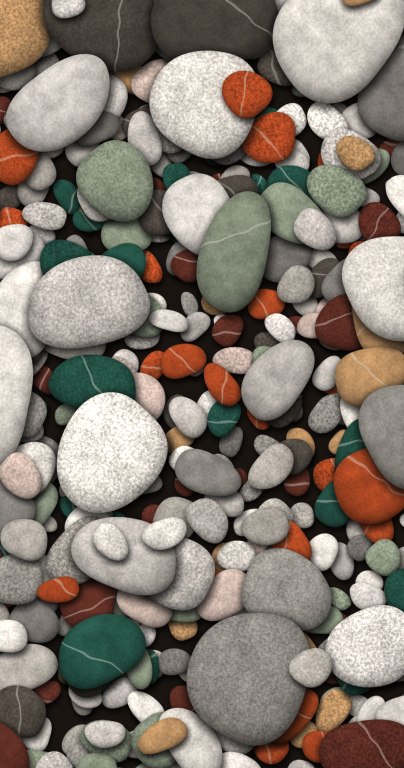
A Shadertoy shader for this texture:

```glsl
// Draws a bed of smooth, overlapping beach pebbles in soft light from above.

const int LAYERS = 6;
const vec3 GAP_COLOUR = vec3(0.10, 0.08, 0.065);
const vec2 SHADOW_OFFSET = vec2(0.003, -0.009);

// Stone colours, ordered from pale to dark and vivid
const vec3 STONES[13] = vec3[13](
    vec3(0.96, 0.93, 0.89), vec3(0.90, 0.87, 0.84), vec3(0.80, 0.77, 0.74),
    vec3(0.87, 0.77, 0.72), vec3(0.74, 0.71, 0.67), vec3(0.62, 0.60, 0.57),
    vec3(0.50, 0.48, 0.46), vec3(0.57, 0.61, 0.52), vec3(0.78, 0.60, 0.41),
    vec3(0.33, 0.30, 0.27), vec3(0.15, 0.33, 0.28), vec3(0.39, 0.19, 0.15),
    vec3(0.72, 0.30, 0.15));

vec3 hash3(vec2 p) {
    vec3 q = fract(vec3(p.xyx) * vec3(0.1031, 0.1030, 0.0973));
    q += dot(q, q.yxz + 33.33);
    return fract((q.xxy + q.yzz) * q.zyx);
}

mat2 rotation(float angle) {
    float c = cos(angle), s = sin(angle);
    return mat2(c, s, -s, c);
}

float gradientDot(vec2 cell, vec2 offset) {
    float angle = 6.2832 * hash3(cell).x;
    return dot(vec2(cos(angle), sin(angle)), offset);
}

float gradientNoise(vec2 p) {
    vec2 i = floor(p), f = fract(p);
    vec2 u = f * f * f * (f * (f * 6.0 - 15.0) + 10.0);
    vec2 e = vec2(0.0, 1.0);
    float low = mix(gradientDot(i, f), gradientDot(i + e.yx, f - e.yx), u.x);
    float high = mix(gradientDot(i + e.xy, f - e.xy), gradientDot(i + e.yy, f - e.yy), u.x);
    return mix(low, high, u.y);
}

// Rounded, slightly lopsided ellipse: x = relative radius, y = radial distance
vec2 pebbleField(vec2 p, vec2 radii, float phase) {
    p += 1e-5;
    vec2 e = p / radii;
    float theta = atan(e.y, e.x);
    float roundness = 2.25;
    float q = pow(dot(pow(abs(e), vec2(roundness)), vec2(1.0)), 1.0 / roundness);
    q /= 1.0 + 0.05 * sin(2.0 * theta + phase) + 0.045 * sin(3.0 * theta + 2.0 * phase);
    return vec2(q, length(p) * (1.0 - 1.0 / q));
}

// Mineral grain, blotches and an occasional pale vein
vec3 stoneSurface(vec2 p, vec3 base, vec3 rnd, float size) {
    vec2 s = p + rnd.xy * 7.0;
    float grain = gradientNoise(s * 125.0) + 0.7 * gradientNoise(s * 230.0);
    float blotch = gradientNoise(s * 38.0) + gradientNoise(s * 14.0);
    vec3 colour = base * (1.0 + mix(0.10, 0.34, rnd.z * rnd.z) * grain + 0.13 * blotch);
    float bend = 0.012 * gradientNoise(s * 22.0);
    float line = abs(dot(p, vec2(0.8, 0.6)) + bend + (rnd.x - 0.5) * 0.3 * size);
    float vein = step(0.72, rnd.y) * (1.0 - smoothstep(0.0005, 0.0045, line));
    return mix(colour, vec3(0.88, 0.85, 0.81), 0.42 * vein);
}

// Broad top light with darkened rims
float domeLight(vec2 slope, float q) {
    float rim = pow(min(q, 1.0), 7.0);
    return 0.97 + 0.30 * dot(slope, vec2(-0.25, 0.80)) * q * q - 0.30 * rim;
}

// Lays one grid of scattered pebbles over the given colour
vec3 pebbleLayer(vec3 colour, vec2 uv, float size, float density, float paleness, float seed, float aa) {
    vec2 grid = uv / size + vec2(0.37, 0.61) * seed;
    vec2 home = floor(grid);
    for (int y = 1; y >= -1; y--)
    for (int x = -1; x <= 1; x++) {
        vec2 cell = home + vec2(x, y);
        vec2 key = cell + 41.7 * seed + 100.0;
        vec3 place = hash3(key), form = hash3(key + 213.1), look = hash3(key + 57.9);
        if (place.z > density) continue;

        vec2 centre = cell + 0.5 + 0.55 * (place.xy - 0.5);
        float major = size * mix(0.36, 0.52, form.x);
        vec2 radii = major * vec2(1.0, mix(0.56, 0.92, form.y));
        mat2 turn = rotation(2.7 * (form.z - 0.5));
        vec2 offset = (grid - centre) * size;
        vec2 p = turn * offset;
        float phase = 6.2832 * look.y;

        // Contact shadow on the stones beneath
        float shade = pebbleField(turn * (offset - SHADOW_OFFSET), radii, phase).y;
        colour *= mix(0.22, 1.0, smoothstep(-0.014, 0.009 + 0.055 * size, shade));

        vec2 field = pebbleField(p, radii, phase);
        if (field.y > aa) continue;
        int index = int(13.0 * pow(look.x, paleness));
        vec3 base = STONES[min(index, 12)] * mix(0.90, 1.05, look.z);
        vec3 stone = stoneSurface(p, base, look.zxy, size);
        stone *= domeLight((p / radii) * turn, field.x);
        colour = mix(colour, stone, 1.0 - smoothstep(-aa, aa, field.y));
    }
    return colour;
}

void mainImage(out vec4 fragColor, in vec2 fragCoord) {
    vec2 uv = fragCoord / iResolution.x;
    float aa = 0.8 / iResolution.x;
    float sizes[LAYERS] = float[LAYERS](0.09, 0.12, 0.16, 0.23, 0.35, 0.12);
    float densities[LAYERS] = float[LAYERS](1.0, 0.95, 0.85, 0.68, 0.52, 0.10);
    float paleness[LAYERS] = float[LAYERS](1.0, 1.05, 1.2, 1.5, 2.1, 1.2);

    // Small stones first, large ones on top, then a few loose small ones
    vec3 colour = GAP_COLOUR;
    for (int i = 0; i < LAYERS; i++)
        colour = pebbleLayer(colour, uv, sizes[i], densities[i], paleness[i], float(i) + 1.0, aa);

    fragColor = vec4(clamp(colour, 0.0, 1.0), 1.0);
}
```
